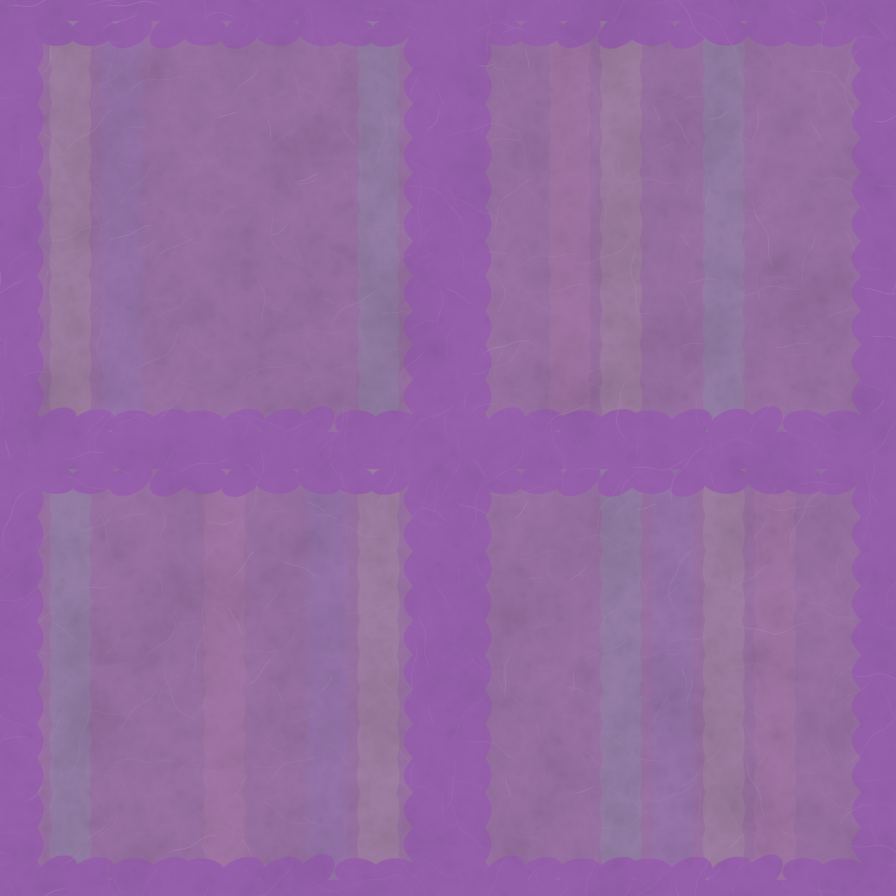
Write a Shadertoy shader that draws this pattern.

```glsl
vec2 hash2(vec2 p) {
    vec3 q = fract(p.xyx * vec3(0.1031, 0.1030, 0.0973));
    q += dot(q, q.yzx + 33.33);
    return fract((q.xx + q.yz) * q.zy);
}

mat2 rotation(float a) {
    return mat2(cos(a), sin(a), -sin(a), cos(a));
}

float cover(float d, float aa) {
    return 1.0 - smoothstep(-aa, aa, d);
}

// Soft cellular noise that wraps after n cells
float cellular(vec2 uv, float n) {
    vec2 id = floor(uv * n), f = fract(uv * n);
    float total = 0.0;
    for (int y = -1; y <= 1; y++)
    for (int x = -1; x <= 1; x++) {
        vec2 o = vec2(x, y);
        vec2 d = o + hash2(mod(id + o, n) + n) - f;
        total += exp(-7.0 * dot(d, d));
    }
    return total - 0.45;
}

// Row of tilted leaf-shaped lobes, twelve to a tile
float lobeRow(vec2 p, float seed) {
    float id = floor(p.x * 12.0), d = 1.0;
    for (float i = -1.0; i <= 1.0; i++) {
        vec2 h = hash2(vec2(mod(id + i, 12.0), seed));
        vec2 q = p - vec2((id + i + 0.5 + 0.2 * (h.y - 0.5)) / 12.0, 0.0);
        q = rotation(0.25 - 1.0 * h.x) * q;
        d = min(d, (length(q / vec2(0.052, 0.032)) - 1.0) * 0.032);
    }
    return d;
}

// Pale curved hairs scattered on a wrapping grid
float fibres(vec2 uv, float aa) {
    const float n = 16.0;
    vec2 id = floor(uv * n), f = fract(uv * n);
    float hairs = 0.0;
    for (int y = -1; y <= 1; y++)
    for (int x = -1; x <= 1; x++)
    for (float k = 0.0; k < 2.0; k++) {
        vec2 o = vec2(x, y), cell = mod(id + o, n) + 40.0 * k;
        vec2 h = hash2(cell + 7.0), g = hash2(cell + 131.0);
        vec2 q = rotation(6.283 * g.x) * (f - o - h);
        float halfLength = 0.2 + 0.6 * g.y * g.y;
        float bend = (h.x - 0.5) * 1.3 * q.x * q.x + 0.03 * sin(9.0 * q.x + 6.0 * h.y);
        float d = abs(q.y - bend) / n - 0.0003;
        float ends = 1.0 - smoothstep(0.6, 1.0, abs(q.x) / halfLength);
        hairs = max(hairs, cover(d, aa) * ends * (0.25 + 0.75 * h.y * g.x));
    }
    return hairs;
}

void mainImage(out vec4 fragColor, in vec2 fragCoord) {
    vec2 uv = fragCoord / iResolution.xy;
    vec2 tile = floor(uv * 2.0), p = fract(uv * 2.0);
    float px = 1.0 / iResolution.y;
    float scallop = abs(sin(3.14159 * 13.0 * p.y));

    // Stripe slots per tile: tan, green, blue, pink; 9 lies outside the panel
    vec4 slots = tile.y > 0.5
        ? (tile.x < 0.5 ? vec4(0, 6, 1, 9) : vec4(2, 4, 9, 1))
        : (tile.x < 0.5 ? vec4(6, 0, 5, 3) : vec4(4, 2, 3, 5));
    vec4 off = abs(p.x - 0.157 - 0.1146 * slots) - 0.041 - 0.006 * scallop;
    vec4 stripe = 1.0 - smoothstep(vec4(-1.5 * px), vec4(1.5 * px), off);

    vec3 panel = vec3(0.58, 0.43, 0.62);
    panel = mix(panel, vec3(0.57, 0.437, 0.645), stripe.z);
    panel = mix(panel, vec3(0.605, 0.442, 0.625), stripe.w);
    panel = mix(panel, vec3(0.598, 0.475, 0.615), stripe.x);
    panel = mix(panel, vec3(0.56, 0.47, 0.628), stripe.y);

    // Surrounding lattice: scalloped uprights, leafy crossbars
    float sides = min(p.x - 0.083 - 0.014 * scallop, 0.922 - 0.021 * scallop - p.x);
    float bars = min(p.y - 0.036, 0.953 - p.y);
    bars = min(bars, lobeRow(p - vec2(0.0, 0.052), 3.0));
    bars = min(bars, lobeRow(p - vec2(0.0, 0.93), 8.0));
    float lattice = cover(min(sides, bars), 1.5 * px);
    vec3 color = mix(panel, vec3(0.58, 0.368, 0.665), lattice);

    // Mottled paper
    float mottle = 0.4 * cellular(uv, 9.0) + 0.35 * cellular(uv + 0.3, 23.0)
                 + 0.25 * cellular(uv, 61.0) + 0.15 * cellular(uv, 140.0);
    color *= 1.0 - mottle * mix(0.075, 0.05, lattice);
    color = mix(color, vec3(0.74, 0.63, 0.78), 0.38 * fibres(uv, px));

    fragColor = vec4(color, 1.0);
}
```
